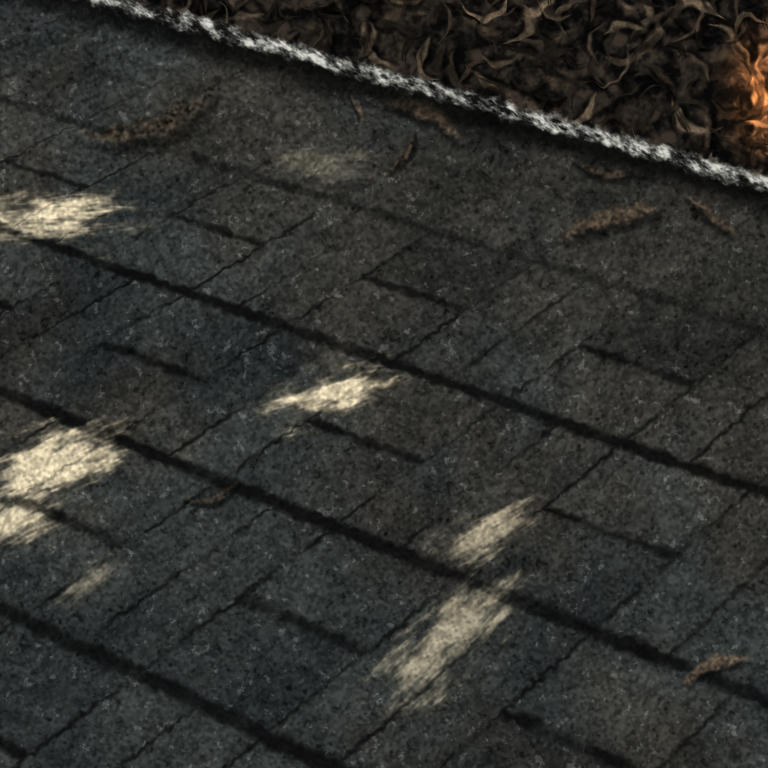
Write a WebGL 2 fragment shader that draws this texture.

```glsl
#version 300 es
precision highp float;
// Shaded basket-weave brick paving in perspective, with sun flecks, a stone kerb and leaf litter.
uniform vec2 u_resolution;
out vec4 fragColor;

#define ROW_JOINT 0.034
#define CROSS_JOINT 0.017
#define GRAIN 1.05
#define KERB_SLOPE 0.278
#define KERB_START -0.040
#define KERB_HALF 0.010
#define LITTER_CELLS 15.0
#define SUN_COLOR vec3(0.92, 0.86, 0.72)
#define BRICK_DARK vec3(0.125, 0.142, 0.145)
#define BRICK_LIGHT vec3(0.245, 0.262, 0.252)
#define JOINT_COLOR vec3(0.045, 0.048, 0.045)
#define LEAF_COLOR vec3(0.42, 0.36, 0.29)

// Ground plane to canvas, y pointing down
const mat3 PLANE = mat3(0.4444, 0.1189, -0.1192, -0.2102, 0.2520, -0.1889, 0.284, 0.2995, 1.0);

// Sun flecks: centre, radius, strength
const vec4 FLECKS[8] = vec4[8](
  vec4(.07, .282, .1, 1.), vec4(.44, .512, .082, 1.), vec4(.06, .61, .115, .95), vec4(.01, .675, .09, .9),
  vec4(.63, .7, .075, .6), vec4(.585, .83, .12, .55), vec4(.125, .75, .05, .4), vec4(.42, .215, .07, .22));

// Fallen leaves: centre, angle, half length
const vec4 LEAVES[9] = vec4[9](
  vec4(.521, .202, -.95, .036), vec4(.553, .15, .43, .058), vec4(.788, .22, .2, .045),
  vec4(.794, .286, -.28, .07), vec4(.927, .28, .7, .045), vec4(.931, .868, -.4, .05),
  vec4(.195, .154, -.32, .1), vec4(.276, .643, -.25, .04), vec4(.465, .141, 1.2, .02));

float hash(vec2 p) {
  vec3 q = fract(p.xyx * 0.1031);
  q += dot(q, q.yzx + 33.33);
  return fract((q.x + q.y) * q.z);
}

float noise(vec2 p) {
  vec2 i = floor(p), f = fract(p);
  f = f * f * (3.0 - 2.0 * f);
  return mix(mix(hash(i), hash(i + vec2(1, 0)), f.x),
             mix(hash(i + vec2(0, 1)), hash(i + 1.0), f.x), f.y);
}

vec2 turn(vec2 p, float a) {
  return vec2(cos(a) * p.x + sin(a) * p.y, cos(a) * p.y - sin(a) * p.x);
}

// Octaves are rotated to hide the lattice
float fbm(vec2 p) {
  return 0.5 * noise(p) + 0.3 * noise(turn(p, 0.9) * 2.1 + 17.0) + 0.2 * noise(turn(p, 2.0) * 4.3 + 41.0);
}

float below(float d, float edge, float soft) {
  return 1.0 - smoothstep(edge - soft, edge + soft, d);
}

// Tapered, bent strip of unit half length
float strip(vec2 q, float bend, float width, float soft) {
  float d = abs(q.y - bend * (q.x * q.x - 0.4)) - width * (1.0 - q.x * q.x);
  return below(d, 0.0, soft) * below(abs(q.x), 0.96, soft);
}

// Basket-weave bricks; joint returns the gap coverage
vec3 paving(vec2 p, out float joint) {
  vec2 wobble = vec2(noise(p * 130.0), noise(p * 130.0 + 50.0)) - 0.5;
  vec3 h = inverse(PLANE) * vec3(p + wobble * vec2(0.007, 0.005), 1.0);
  vec2 st = h.xy / h.z;
  vec2 b = vec2(4.0 * st.x + 2.0 * st.y + 0.5, 0.5 + 2.0 * st.y);
  vec2 cell = floor(b), f = fract(b), edge = min(f, 1.0 - f);
  bool alongRow = mod(cell.x + cell.y, 2.0) < 0.5;
  vec2 split = abs(f - 0.5);
  float ragged = 0.03 * (fbm(p * 45.0) - 0.5);
  float rowGap = below(edge.y + ragged, ROW_JOINT, 0.02);
  float shortGap = alongRow ? below(split.y + ragged, ROW_JOINT * 0.7, 0.02) : 0.0;
  float crossGap = below((alongRow ? edge.x : min(edge.x, split.x)) + ragged * 0.6, CROSS_JOINT, 0.02);
  float wear = smoothstep(0.25, 0.65, fbm(b * 3.1 + 9.0));
  joint = max(rowGap * (0.7 + 0.3 * wear), max(shortGap * (0.5 + 0.5 * wear), crossGap * (0.15 + 0.75 * wear)));
  joint *= mix(0.25, 1.0, smoothstep(-0.5, 0.8, b.y));
  vec2 id = cell * 2.0 + (alongRow ? vec2(0, step(0.5, f.y)) : vec2(step(0.5, f.x), 0));
  float tone = 0.28 + 0.35 * hash(id + 70.0) + 1.1 * (fbm(p * 11.0) - 0.5);
  vec3 c = mix(BRICK_DARK, BRICK_LIGHT, clamp(tone, 0.0, 1.0));
  float brown = smoothstep(0.3, 0.7, fbm(p * 6.0 + 30.0) + 0.35 * (p.x - p.y));
  c *= mix(vec3(1.0), vec3(1.04, 0.94, 0.88), brown);
  return mix(c, JOINT_COLOR, joint * 0.92);
}

// Curled strips in layered jittered cells
vec3 litter(vec2 p, float px) {
  vec3 c = vec3(0.19, 0.16, 0.13) * smoothstep(0.25, 0.8, fbm(p * 55.0)) + 0.03;
  for (int k = 0; k < 36; k++) {
    float layer = float(k / 9);
    vec2 g = turn(p, layer) * (LITTER_CELLS + 2.0 * layer) + layer * 7.37;
    vec2 id = floor(g) + vec2(k % 3, (k / 3) % 3) - 1.0;
    float r = hash(id + layer * 31.0 + 5.0), s = hash(id + layer * 53.0 + 90.0);
    vec2 q = turn(g - id - vec2(r, s), 6.283 * hash(id + 19.0 + layer)) / (0.3 + 0.4 * s);
    q += 0.3 * (vec2(noise(p * 70.0), noise(p * 70.0 + 33.0)) - 0.5);
    float m = strip(q, (r - 0.5) * 1.8, 0.07 + 0.13 * r, 0.06 + px * LITTER_CELLS);
    float shade = 0.15 + 0.95 * hash(id + 7.0) * s;
    c *= 1.0 - 0.45 * strip(q - vec2(0.05, 0.2), (r - 0.5) * 1.8, 0.16, 0.1);
    c = mix(c, LEAF_COLOR * shade * (0.4 + 1.2 * fbm(p * 100.0)), m * 0.9);
  }
  float glow = below(length((p - vec2(1.0, 0.12)) * vec2(1.0, 0.7)), 0.035, 0.05);
  return c * (1.0 + glow * vec3(2.8, 1.7, 0.9)) + glow * vec3(0.12, 0.07, 0.03);
}

void main() {
  vec2 p = gl_FragCoord.xy / u_resolution;
  p.y = 1.0 - p.y;
  float px = 1.0 / u_resolution.y, joint;
  vec3 color = paving(p, joint);
  float grain = 0.5 * noise(turn(p, 0.4) * 240.0) + 0.5 * fbm(turn(p, -0.5) * vec2(70.0, 120.0));
  color *= 1.0 + GRAIN * (grain - 0.5);
  float pits = fbm(turn(p, 0.7) * 95.0 + 8.0);
  color += (0.13 * smoothstep(0.66, 0.85, pits) - 0.06 * smoothstep(0.36, 0.2, pits)) * (1.0 - joint);

  // Streaky sun flecks with a dim fringe
  float lit = 0.0, fringe = 0.0;
  for (int i = 0; i < 8; i++) {
    vec4 s = FLECKS[i];
    vec2 q = turn(p - s.xy, -mix(0.0, 0.7, s.y * s.y * 1.5));
    float streak = fbm(q * vec2(22.0, 75.0) + s.xy * 40.0) - 0.5;
    float d = length(q / vec2(1.0, 0.42)) / s.z + 1.7 * streak;
    lit = max(lit, s.w * below(d, 0.55, 0.4));
    fringe = max(fringe, s.w * below(d, 0.95, 0.4));
  }
  color = mix(color, vec3(0.40, 0.37, 0.31) * (0.5 + grain), fringe * 0.55 * (1.0 - joint));
  color = mix(color, SUN_COLOR * (0.6 + 0.7 * grain), lit * (1.0 - 0.6 * joint));

  // Fallen leaves
  for (int i = 0; i < 9; i++) {
    vec4 s = LEAVES[i];
    float r = hash(s.xy * 91.0);
    vec2 q = turn(p - s.xy, s.z) / s.w;
    q.y += 0.25 * (fbm(p * 60.0) - 0.5);
    float m = strip(q, (r - 0.5) * 0.8, 0.08 + 0.1 * r, 0.06 + px / s.w);
    color *= 1.0 - 0.5 * strip(q - vec2(0.0, 0.18), (r - 0.5) * 0.8, 0.14, 0.1);
    color = mix(color, LEAF_COLOR * (0.5 + 0.4 * r + 1.2 * (grain - 0.5)), m * 0.85);
  }

  // Kerb, its shadow and the bed behind it
  float d = p.y - KERB_START - KERB_SLOPE * p.x + 0.016 * (fbm(p * 75.0) - 0.5);
  color *= 1.0 - 0.72 * smoothstep(0.0, 0.01, d) * below(d, 0.036, 0.02);
  if (d < 0.0) color = litter(p, px);
  float chip = fbm(turn(p, 0.6) * vec2(70.0, 130.0));
  vec3 stone = vec3(0.46, 0.46, 0.44) * (0.15 + 1.7 * smoothstep(0.2, 0.85, chip));
  color = mix(color, stone, below(abs(d), KERB_HALF, 0.004 + px));
  fragColor = vec4(clamp(color, 0.0, 1.0), 1.0);
}
```
